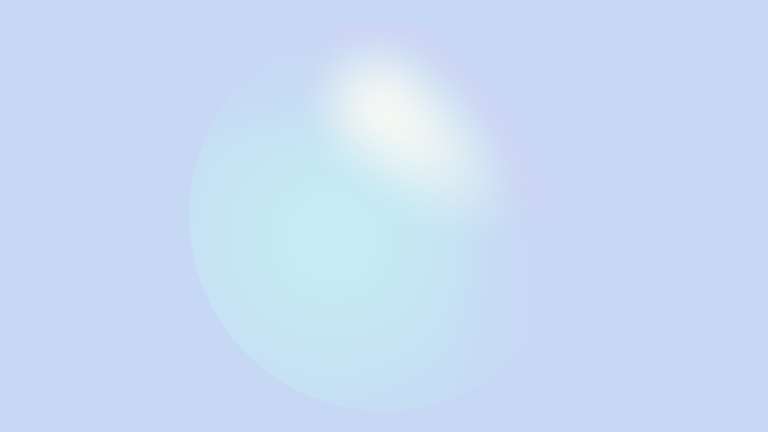
Reproduce this background procedurally as a Shadertoy shader.

```glsl
const vec3 BACKDROP = vec3(0.78, 0.848, 0.957);
const vec3 CYAN     = vec3(0.772, 0.926, 0.953);
const vec3 WHITE    = vec3(0.955, 0.972, 0.957);
const vec3 LAVENDER = vec3(0.82, 0.825, 0.957);

// Lengths are in canvas heights, measured from the canvas centre
const float DISC_RADIUS   = 0.451;
const vec2  CYAN_CENTER   = vec2(-0.12, -0.05);
const float CYAN_SPREAD   = 0.37;
const vec2  LIGHT_CENTER  = vec2(0.0, 0.245);
const vec2  LIGHT_AXIS    = vec2(0.751, -0.660);
const float LIGHT_TAIL    = 0.42;
const float LIGHT_HEAD    = 0.21;
const float LIGHT_WIDTH   = 0.19;
const float RIM_POSITION  = 0.95;
const float RIM_THICKNESS = 0.2;
const float RIM_STRENGTH  = 0.55;

float gaussian(float x, float spread) {
    float t = x / spread;
    return exp(-t * t);
}

float fadeOut(float start, float end, float x) {
    return 1.0 - smoothstep(start, end, x);
}

// Position in the tilted frame of the light: x along the tail, y across it
vec2 lightFrame(vec2 p) {
    vec2 q = p - LIGHT_CENTER;
    return vec2(dot(q, LIGHT_AXIS), dot(q, vec2(-LIGHT_AXIS.y, LIGHT_AXIS.x)));
}

// Egg-shaped distance: 0 at the light centre, 1 at its outline
float eggDistance(vec2 q) {
    float reach = q.x > 0.0 ? LIGHT_TAIL : LIGHT_HEAD;
    return length(q / vec2(reach, LIGHT_WIDTH));
}

void mainImage(out vec4 fragColor, in vec2 fragCoord) {
    vec2 p = (fragCoord - 0.5 * iResolution.xy) / iResolution.y;
    float pixel = 1.0 / iResolution.y;

    // Cyan body, dissolving towards the right and the top
    float cyan = gaussian(length(p - CYAN_CENTER), CYAN_SPREAD);
    cyan *= fadeOut(0.12, 0.38, p.x) * fadeOut(0.12, 0.42, p.y);
    vec3 color = mix(BACKDROP, CYAN, cyan);

    // Lavender rim on the upper right side of the light
    vec2 q = lightFrame(p);
    float egg = eggDistance(q);
    float rim = gaussian(egg - RIM_POSITION, RIM_THICKNESS);
    rim *= smoothstep(-0.02, 0.1, q.y);
    color = mix(color, LAVENDER, RIM_STRENGTH * rim);

    // White light
    color = mix(color, WHITE, fadeOut(0.0, 1.05, egg));

    // Disc mask
    float disc = fadeOut(-pixel, pixel, length(p) - DISC_RADIUS);
    fragColor = vec4(mix(BACKDROP, color, disc), 1.0);
}
```
